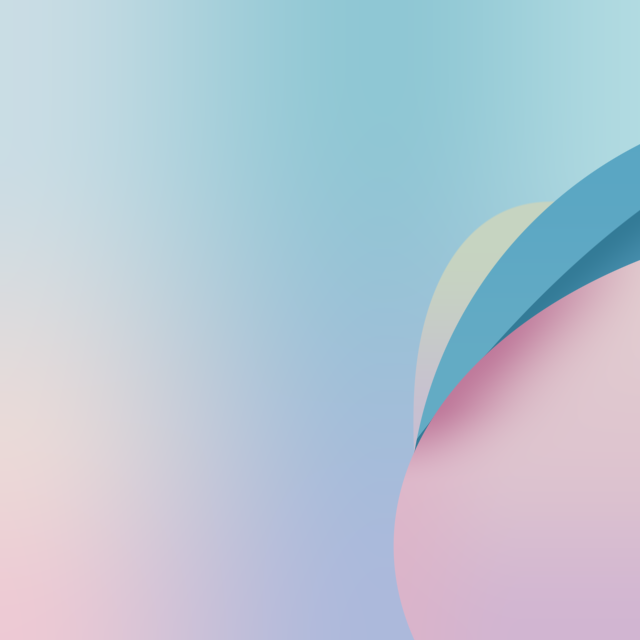
Write a three.js fragment shader that draws this background.

```glsl
// Soft pastel gradient with overlapping petals and a large pink disc at the right.
varying vec2 vUv;

// Approximate signed distance to an axis-aligned ellipse.
float ellipseDistance(vec2 p, vec2 radii) {
  float k = length(p / radii);
  return k * (k - 1.0) / max(length(p / (radii * radii)), 0.0001);
}

// Rounder-shouldered ellipse for the pale petal.
float superellipseDistance(vec2 p, vec2 radii) {
  vec2 q = pow(abs(p / radii), vec2(2.25));
  return (pow(q.x + q.y, 1.0 / 2.25) - 1.0) * radii.x;
}

float cover(float distanceToEdge) {
  return 1.0 - smoothstep(-0.0013, 0.0013, distanceToEdge);
}

// Three vertical gradients blended across the canvas.
vec3 backdrop(vec2 p) {
  vec3 left = mix(vec3(0.93, 0.79, 0.83), vec3(0.92, 0.855, 0.845), smoothstep(0.0, 0.35, p.y));
  left = mix(left, vec3(0.79, 0.865, 0.895), smoothstep(0.25, 0.8, p.y));
  vec3 middle = mix(vec3(0.675, 0.725, 0.86), vec3(0.56, 0.78, 0.83), smoothstep(0.0, 0.9, p.y));
  vec3 right = vec3(0.70, 0.86, 0.885);
  vec3 color = mix(left, middle, smoothstep(0.0, 0.6, p.x));
  return mix(color, right, smoothstep(0.6, 1.05, p.x) * smoothstep(0.35, 0.75, p.y));
}

// Pink surface, darkened just inside its upper left rim.
vec3 discColor(vec2 p, float depth) {
  vec3 color = mix(vec3(0.82, 0.71, 0.82), vec3(0.87, 0.77, 0.81), smoothstep(0.0, 0.32, p.y));
  color = mix(color, vec3(0.89, 0.81, 0.82), smoothstep(0.25, 0.6, p.y));
  color = mix(color, vec3(0.87, 0.70, 0.78), 0.7 * (1.0 - smoothstep(0.6, 0.82, p.x)));
  float reach = smoothstep(0.24, 0.37, p.y) * (1.0 - smoothstep(0.76, 1.06, p.x));
  float shadow = reach * exp(-pow(max(depth, 0.0) / 0.075, 1.6));
  return mix(color, vec3(0.75, 0.48, 0.61), shadow);
}

void main() {
  vec2 p = vUv;
  vec3 color = backdrop(p);

  // Pale petal
  vec3 petal = mix(vec3(0.78, 0.75, 0.82), vec3(0.775, 0.83, 0.755), smoothstep(0.32, 0.62, p.y));
  color = mix(color, petal, cover(superellipseDistance(p - vec2(0.865, 0.34), vec2(0.219, 0.345))));

  // Blue petal with a darker fold
  float along = p.x - 0.71;
  float foldLine = 0.388 + along * (1.212 - 0.805 * along);
  vec3 blue = mix(vec3(0.39, 0.67, 0.77), vec3(0.35, 0.65, 0.765), smoothstep(0.4, 0.8, p.y));
  vec3 fold = mix(vec3(0.20, 0.48, 0.59), vec3(0.28, 0.56, 0.68), smoothstep(0.0, 0.1, foldLine - p.y));
  blue = mix(blue, fold, cover((p.y - foldLine) * 0.7));
  color = mix(color, blue, cover(length(p - vec2(1.298, 0.187)) - 0.659));

  // Pink disc
  float disc = ellipseDistance(p - vec2(1.4245, 0.147), vec2(0.8095, 0.5246));
  color = mix(color, discColor(p, -disc), cover(disc));

  gl_FragColor = vec4(color, 1.0);
}
```
